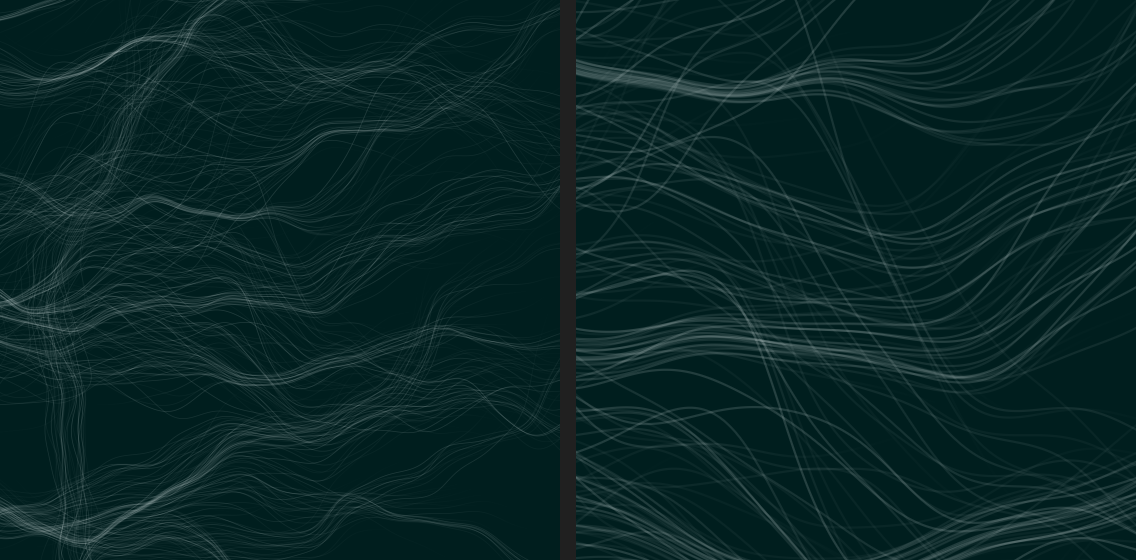
Left, the full canvas; right, a detail of the centre.
Reproduce this background procedurally as a WebGL 2 fragment shader.

```glsl
#version 300 es
precision highp float;

uniform vec2 u_resolution;
out vec4 fragColor;

const vec3 BACKGROUND = vec3(0.0, 0.118, 0.118);
const vec3 LINE_COLOR = vec3(0.96, 1.0, 1.0);

const int BUNDLES = 19;
const int STRANDS = 28;
const int CROSSER_EVERY = 6;       // every n-th bundle runs steeply

const float LINE_WIDTH = 0.0013;
const float FAINT = 0.035;         // opacity range of a strand
const float STRONG = 0.15;
const float TIGHT = 0.0035;        // bundle half width where pinched
const float LOOSE_MIN = 0.05;      // added half width where spread
const float LOOSE_MAX = 0.19;
const float PEEL = 0.9;            // how fast loose ends leave the bundle
const float END_FADE = 0.34;

vec4 hash4(float n) {
    return fract(sin(n * vec4(12.99, 78.23, 39.35, 57.17) + 1.7) * 4375.85);
}

// Sine wave as (value, slope)
vec2 wave(float x, float amplitude, float frequency, float phase) {
    float t = frequency * x + phase;
    return amplitude * vec2(sin(t), frequency * cos(t));
}

// Centre line of a bundle: layered sines
vec2 meander(float x, vec4 phase) {
    return wave(x, 0.055, 6.1, phase.x)
         + wave(x, 0.027, 13.3, phase.y)
         + wave(x, 0.010, 27.7, phase.z)
         + wave(x, 0.0026, 59.0, phase.w);
}

// Half width of a bundle, swelling and pinching along its length
vec2 spread(float x, vec4 phase, float loose) {
    vec2 s = vec2(0.5, 0.0) + wave(x, 0.3, 4.7, phase.z)
           + wave(x, 0.2, 10.3, phase.x);
    return vec2(TIGHT + loose * s.x * s.x, 2.0 * loose * s.x * s.y);
}

// Antialiased coverage of a thin line
float lineCoverage(float dist, float pixel) {
    float halfWidth = 0.5 * LINE_WIDTH;
    float edge = (halfWidth + 0.5 * pixel - dist) / pixel;
    return clamp(edge, 0.0, min(1.0, LINE_WIDTH / pixel));
}

void main() {
    float pixel = 1.0 / u_resolution.y;
    vec2 p = gl_FragCoord.xy * pixel;
    float clearance = 1.0;

    for (int b = 0; b < BUNDLES; b++) {
        vec4 place = hash4(float(b) + 3.0);
        vec4 phase = 6.283 * hash4(float(b) + 41.0);
        bool crosser = b % CROSSER_EVERY == CROSSER_EVERY - 1;

        // Local frame of the bundle
        float level = (float(b) + 0.2 + 0.6 * place.x) / float(BUNDLES);
        vec2 anchor = vec2(crosser ? 0.1 + 0.6 * place.y : 0.4,
                           1.1 * level - 0.05);
        float angle = crosser ? mix(1.0, 1.6, place.z)
                              : mix(-0.22, 0.5, place.z);
        float c = cos(angle), s = sin(angle);
        vec2 q = mat2(c, -s, s, c) * (p - anchor);

        vec2 centre = meander(q.x, phase) * mix(0.6, 1.25, place.y);
        float loose = mix(LOOSE_MIN, LOOSE_MAX, place.w * place.w);
        vec2 width = spread(q.x, phase, loose);
        float reach = 1.5 * width.x + PEEL * END_FADE * END_FADE + 2.0 * pixel;
        if (abs(q.y - centre.x) > reach) continue;

        for (int i = 0; i < STRANDS; i++) {
            float id = float(b * STRANDS + i) + 97.0;
            vec4 h = hash4(id);
            vec4 k = hash4(id + 0.37);

            // Span of the strand and its distance past the span
            float middle = crosser ? 0.3 * h.x - 0.15 : 0.85 * h.x - 0.55;
            float halfSpan = crosser ? 0.12 * h.y : mix(0.04, 0.5, h.y);
            float along = q.x - middle;
            float past = max(abs(along) - halfSpan, 0.0);
            if (past > END_FADE) continue;
            float fade = 1.0 - smoothstep(0.3 * END_FADE, END_FADE, past);

            // Offset within the bundle, then the peeling end
            float phi = 6.283 * k.x;
            vec2 offset = vec2(2.0 * h.z - 1.0, 0.0)
                        + wave(q.x, 0.33, mix(6.0, 17.0, k.y), phi)
                        + wave(q.x, 0.10, mix(20.0, 34.0, k.z), 3.0 * phi);
            float peel = PEEL * (2.0 * k.w - 1.0);
            float y = centre.x + width.x * offset.x + peel * past * past;
            float slope = centre.y + width.y * offset.x + width.x * offset.y
                        + 2.0 * peel * past * sign(along);

            float dist = abs(q.y - y) * inversesqrt(1.0 + slope * slope);
            float opacity = mix(FAINT, STRONG, h.w * h.w) * fade;
            clearance *= 1.0 - opacity * lineCoverage(dist, pixel);
        }
    }

    fragColor = vec4(mix(LINE_COLOR, BACKGROUND, clearance), 1.0);
}
```
